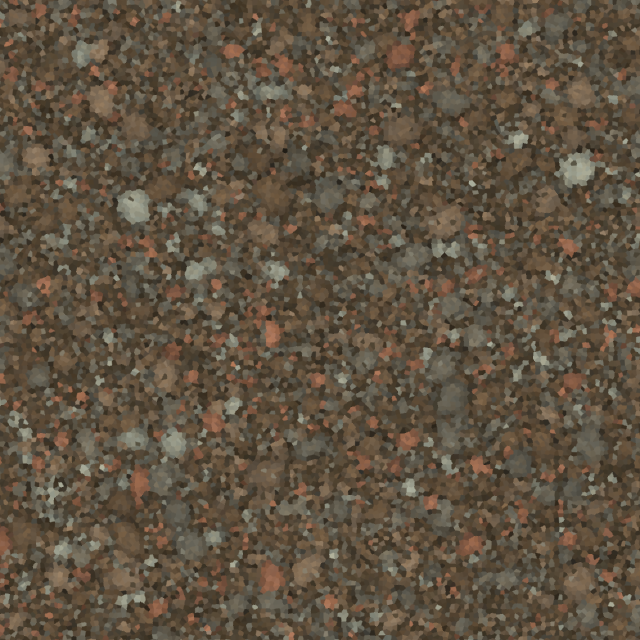
Write a WebGL 1 fragment shader that draws this texture.

```glsl
precision highp float;
// Damp gravel: four layers of rough, turned oval stones, small to large, on dark soil.
// The ground is sampled once per cell of a fine Voronoi mosaic, which gives it
// flat, angular grains with softly blended borders.
uniform vec2 u_resolution;

const float GRAINS = 142.0;       // mosaic cells across the canvas
const float BORDER_BLEND = 0.16;  // softness of grain borders, in cells

float hash(vec2 p, float seed) {
  return fract(sin(dot(p, vec2(127.1, 311.7)) + seed * 74.7) * 43758.5453);
}

vec2 hash2(vec2 p, float seed) {
  return vec2(hash(p, seed), hash(p, seed + 0.37));
}

float valueNoise(vec2 p, float seed) {
  vec2 cell = floor(p);
  vec2 f = fract(p);
  f = f * f * (3.0 - 2.0 * f);
  float low = mix(hash(cell, seed), hash(cell + vec2(1.0, 0.0), seed), f.x);
  float high = mix(hash(cell + vec2(0.0, 1.0), seed), hash(cell + 1.0, seed), f.x);
  return mix(low, high, f.y);
}

vec2 rotate(vec2 v, float angle) {
  float c = cos(angle);
  float s = sin(angle);
  return vec2(c * v.x - s * v.y, s * v.x + c * v.y);
}

// Mineral colour for a random pick in 0..1, with a little brightness spread.
vec3 stoneColor(float pick, float spread) {
  vec3 brown = vec3(0.41, 0.335, 0.25);
  vec3 grey = vec3(0.41, 0.39, 0.335);
  vec3 tan_ = vec3(0.48, 0.405, 0.32);
  vec3 rust = vec3(0.56, 0.385, 0.29);
  vec3 pale = vec3(0.56, 0.565, 0.50);
  vec3 color = mix(brown, tan_, step(0.31, pick));
  color = mix(color, rust, step(0.50, pick));
  color = mix(color, grey, step(0.60, pick));
  color = mix(color, pale, step(0.94, pick));
  return color * (0.88 + 0.24 * spread);
}

// Lays one grid of scattered stones over the colour below.
vec3 addStones(vec3 below, vec2 p, float density, float presence, float seed) {
  vec2 q = p * density + seed * 3.7;
  vec2 home = floor(q);
  float nearest = 9.0;
  vec2 stone = home;
  for (int y = -1; y <= 1; y++) {
    for (int x = -1; x <= 1; x++) {
      vec2 id = home + vec2(float(x), float(y));
      vec2 center = id + 0.2 + 0.6 * hash2(id, seed);
      vec2 v = rotate(q - center, 6.2832 * hash(id, seed + 1.3));
      v.y *= 1.0 + 0.8 * hash(id, seed + 2.1);
      float radius = mix(0.36, 0.62, hash(id, seed + 3.2));
      float d = length(v) / radius + 9.0 * step(presence, hash(id, seed + 4.6));
      if (d < nearest) {
        nearest = d;
        stone = id;
      }
    }
  }
  float d = nearest + 0.45 * (valueNoise(q * 3.5, seed + 5.0) - 0.5);
  float warmth = 0.14 * (valueNoise(p * 4.0, 8.0) - 0.5);
  float pick = clamp(hash(stone, seed + 6.4) - warmth, 0.0, 1.0);
  vec3 color = stoneColor(pick, hash(stone, seed + 7.5));
  color *= 1.04 - 0.22 * smoothstep(0.45, 1.0, d);
  float crevice = 0.20 * (1.0 - smoothstep(1.0, 1.3, d));
  return mix(below * (1.0 - crevice), color, 1.0 - smoothstep(0.9, 1.04, d));
}

vec3 ground(vec2 p) {
  vec3 soil = mix(vec3(0.25, 0.21, 0.15), vec3(0.38, 0.325, 0.25), valueNoise(p * 60.0, 2.0));
  vec3 color = addStones(soil, p, 74.0, 0.90, 1.0);
  color = addStones(color, p, 46.0, 0.56, 11.0);
  color = addStones(color, p, 29.0, 0.38, 21.0);
  return addStones(color, p, 18.5, 0.26, 31.0);
}

// Colour of one mosaic grain: ground at its site, plus mottling and flecks.
vec3 grainColor(vec2 id, vec2 site) {
  vec3 color = ground(site / GRAINS);
  color *= 0.91 + 0.18 * hash(id, 41.0);
  color += 0.025 * (hash(id, 42.0) - 0.5) * vec3(1.0, 0.0, -1.0);
  float fleck = hash(id, 43.0);
  color = mix(color, vec3(0.23, 0.20, 0.14), 0.65 * step(fleck, 0.045));
  return mix(color, vec3(0.56, 0.56, 0.50), 0.6 * step(0.98, fleck));
}

void main() {
  vec2 p = gl_FragCoord.xy / u_resolution.y * GRAINS;
  vec2 home = floor(p);
  vec2 firstId = home;
  vec2 secondId = home;
  vec2 toFirst = vec2(9.0);
  vec2 toSecond = vec2(9.0);
  // Two nearest grain sites
  for (int y = -1; y <= 1; y++) {
    for (int x = -1; x <= 1; x++) {
      vec2 id = home + vec2(float(x), float(y));
      vec2 v = id + 0.1 + 0.8 * hash2(id, 50.0) - p;
      if (dot(v, v) < dot(toFirst, toFirst)) {
        toSecond = toFirst;
        secondId = firstId;
        toFirst = v;
        firstId = id;
      } else if (dot(v, v) < dot(toSecond, toSecond)) {
        toSecond = v;
        secondId = id;
      }
    }
  }
  float border = dot(0.5 * (toFirst + toSecond), normalize(toSecond - toFirst));
  float blend = 0.5 - 0.5 * smoothstep(0.0, BORDER_BLEND, border);
  vec3 color = mix(grainColor(firstId, p + toFirst), grainColor(secondId, p + toSecond), blend);
  gl_FragColor = vec4(color, 1.0);
}
```
